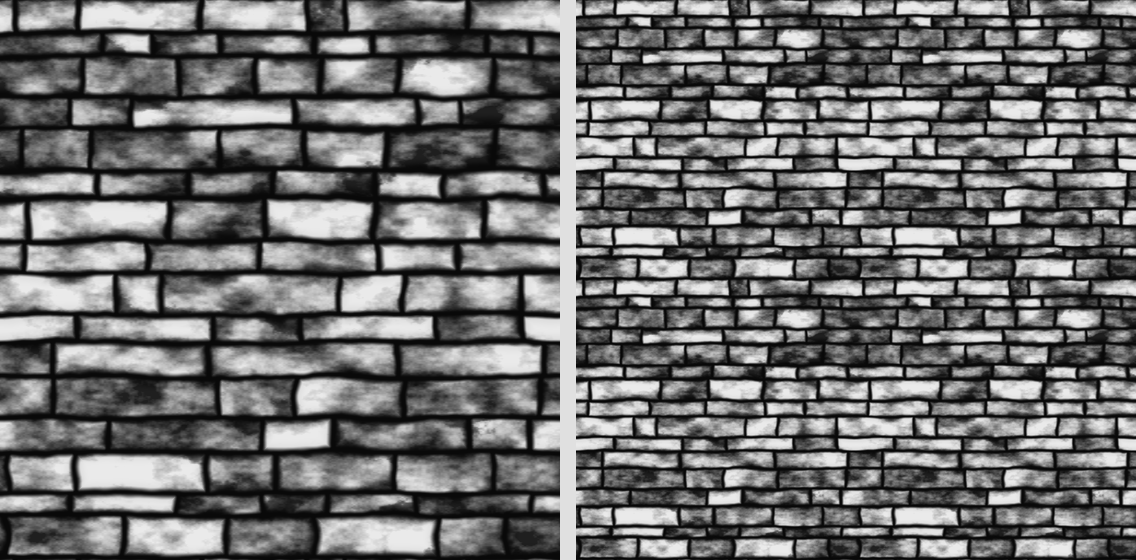
Left: one tile. Right: repeated 2 by 2.
A Shadertoy shader for this texture map:

```glsl
// Tiling grey height map of a weathered dry-stone wall in sixteen uneven courses.
#define ROWS 16
#define JITTER 0.72
#define GAP 0.0009
#define EDGE 0.0095
#define CORNER 0.006
#define WARP vec2(0.009, 0.008)
#define BLOTCH 1.45
#define TONE_DARK 0.36
#define TONE_LIGHT 0.95
#define CHIP_SHARE 0.35
#define MORTAR 0.035

// Course heights (summing to 768) and stones per course, from the bottom up
const float HEIGHT[ROWS] = float[](59., 30., 56., 46., 57., 48., 38., 57.,
                                   44., 58., 38., 59., 41., 57., 32., 48.);
const float STONES[ROWS] = float[](6., 6., 6., 5., 5., 4., 5., 5.,
                                   5., 5., 6., 6., 5., 6., 7., 6.);

float hash(vec2 p) {
    return fract(sin(dot(p, vec2(127.1, 311.7))) * 43758.5453);
}

// Value noise that wraps after 'period' cells
float noise(vec2 uv, vec2 period, float seed) {
    vec2 p = uv * period, i = floor(p), f = fract(p);
    f = f * f * (3.0 - 2.0 * f);
    vec2 a = mod(i, period) + seed, b = mod(i + 1.0, period) + seed;
    return mix(mix(hash(a), hash(vec2(b.x, a.y)), f.x),
               mix(hash(vec2(a.x, b.y)), hash(b), f.x), f.y);
}

float fbm(vec2 uv, vec2 period, float seed) {
    float sum = 0.0, amp = 0.5, total = 0.0;
    for (int i = 0; i < 5; i++) {
        sum += amp * noise(uv, period, seed + float(i) * 7.3);
        total += amp;
        amp *= 0.58;
        period *= 2.0;
    }
    return sum / total;
}

// Position of an upright joint, in mean stone widths
float joint(float k, float row, float count) {
    return k + JITTER * (hash(vec2(mod(k, count) + 3.7, row * 5.3 + 1.9)) - 0.5);
}

float roundedBox(vec2 p, vec2 halfSize, float r) {
    vec2 q = abs(p) - halfSize + r;
    return length(max(q, 0.0)) + min(max(q.x, q.y), 0.0) - r;
}

void mainImage(out vec4 fragColor, in vec2 fragCoord) {
    vec2 uv = fragCoord / iResolution.xy;

    // Crooked joints
    vec2 bend = vec2(noise(uv, vec2(9.0, 24.0), 11.0), noise(uv, vec2(10.0, 12.0), 29.0)) - 0.5;
    vec2 rough = vec2(noise(uv, vec2(48.0), 41.0), noise(uv, vec2(48.0), 53.0)) - 0.5;
    vec2 pos = uv + WARP * bend + 0.003 * rough;
    pos.y = fract(pos.y - 3.0 / 768.0);

    // Find the course
    int course = 0;
    float bottom = 0.0, height = HEIGHT[0] / 768.0;
    for (int i = 1; i < ROWS; i++) {
        if (pos.y < bottom + height) break;
        bottom += height;
        height = HEIGHT[i] / 768.0;
        course = i;
    }

    // Find the stone within the course
    float row = float(course), count = STONES[course];
    float t = pos.x * count + count * hash(vec2(row, 8.1));
    float k = floor(t + 0.5);
    if (t < joint(k, row, count)) k -= 1.0;
    float left = joint(k, row, count), right = joint(k + 1.0, row, count);
    vec2 id = vec2(mod(k, count), row);
    float seed = floor(hash(id + 17.3) * 90.0);

    // Soft-edged stone outline, slightly tilted and unevenly inset
    vec2 size = vec2((right - left) / count, height);
    vec2 p = vec2((t - 0.5 * (left + right)) / count, pos.y - bottom - 0.5 * height);
    float inset = GAP * mix(0.6, 2.0, hash(id + 4.4));
    float tilt = 0.016 * (hash(id + 9.6) - 0.5);
    float depth = -roundedBox(p + tilt * vec2(-p.y, p.x), 0.5 * size - inset, CORNER);

    // Blotches and fine bedding streaks
    float cloud = fbm(uv, vec2(16.0, 24.0), seed);
    float streak = noise(uv, vec2(36.0, 150.0), seed + 5.0);
    float tone = mix(TONE_DARK, TONE_LIGHT, hash(id + 31.7));
    float face = tone + BLOTCH * (cloud - 0.5) + 0.16 * (streak - 0.5);

    // Broken corners on some stones
    vec2 side = sign(vec2(hash(id + 51.2), hash(id + 63.8)) - 0.5);
    float reach = length((p - side * 0.5 * size) * vec2(0.7, 1.2)) + 0.09 * (cloud - 0.5);
    float chip = smoothstep(0.042, 0.024, reach) * step(hash(id + 77.1), CHIP_SHARE);
    face *= 1.0 - 0.5 * chip;

    // Worn rim, darker where the blotches are dark
    float rim = 1.0 - smoothstep(0.0, 0.024, depth);
    face = clamp(face, 0.12, 1.0);
    face *= 1.0 - rim * clamp(0.22 + 1.6 * (0.56 - cloud), 0.08, 0.7);
    face -= 0.3 * max(face - 0.72, 0.0);

    float soft = EDGE * mix(0.75, 1.35, hash(id + 88.9));
    float cover = smoothstep(0.0, soft, depth + 0.002 * (cloud - 0.5));
    fragColor = vec4(vec3(mix(MORTAR, face, cover)), 1.0);
}
```
